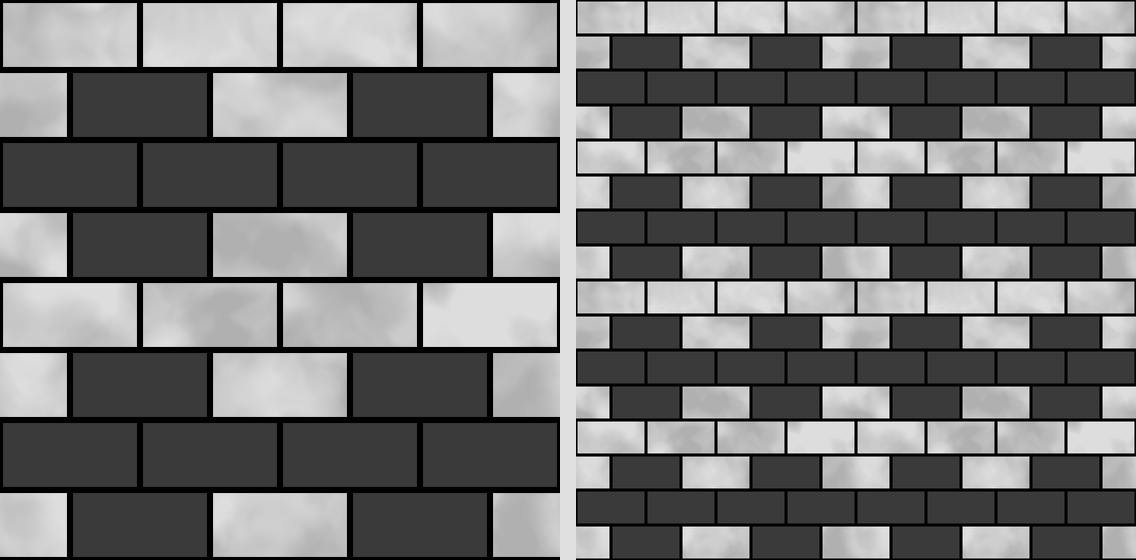
Left: one tile. Right: repeated 2 by 2.
Write a three.js fragment shader that draws this pattern.

```glsl
// Running-bond brick wall: flat charcoal bricks and cloudy pale stone bricks in black mortar.
// Odd rows alternate all dark / all pale; the shifted rows between alternate brick by brick.
// Each pale brick gets its own warped value noise, seeded by its wrapped cell so the wall tiles.

varying vec2 vUv;

const vec2 BRICKS = vec2(4.0, 8.0);      // bricks across, rows up
const float MORTAR_HALF = 0.0057;        // half the joint width, in canvas units
const float EDGE_SOFT = 0.0008;          // half the smoothing band, in canvas units
const vec3 MORTAR_COLOR = vec3(0.003);
const vec3 DARK_COLOR = vec3(0.228);
const float STONE_MEAN = 0.785;
const float STONE_CONTRAST = 0.34;
const vec2 STONE_RANGE = vec2(0.69, 0.865);
const float STONE_SCALE = 1.25;          // noise cells per brick height
const float WARP = 0.7;
const int OCTAVES = 4;

float hash(vec2 p) {
  return fract(sin(dot(p, vec2(127.1, 311.7))) * 43758.5453);
}

float valueNoise(vec2 p) {
  vec2 i = floor(p);
  vec2 f = fract(p);
  f = f * f * f * (f * (f * 6.0 - 15.0) + 10.0);
  float low = mix(hash(i), hash(i + vec2(1.0, 0.0)), f.x);
  float high = mix(hash(i + vec2(0.0, 1.0)), hash(i + vec2(1.0, 1.0)), f.x);
  return mix(low, high, f.y);
}

// Layered noise, 0 to 1; each octave is turned to hide the lattice.
float fbm(vec2 p) {
  float sum = 0.0;
  float total = 0.0;
  float amplitude = 1.0;
  for (int i = 0; i < OCTAVES; i++) {
    sum += amplitude * valueNoise(p);
    total += amplitude;
    amplitude *= 0.36;
    p = mat2(1.6, 1.2, -1.2, 1.6) * p + 17.3;
  }
  return sum / total;
}

// Cloudy pale stone; p is measured in brick heights.
vec3 stone(vec2 p, vec2 cell) {
  vec2 seed = 60.0 * vec2(hash(cell + 3.7), hash(cell + 19.1));
  vec2 q = p * STONE_SCALE + seed;
  vec2 warp = vec2(fbm(q + 5.2), fbm(q + 31.8)) - 0.5;
  float cloud = fbm(q + WARP * warp) - 0.5;
  return vec3(clamp(STONE_MEAN + STONE_CONTRAST * cloud, STONE_RANGE.x, STONE_RANGE.y));
}

// Signed distance to an axis-aligned box.
float boxDistance(vec2 p, vec2 halfSize) {
  vec2 d = abs(p) - halfSize;
  return length(max(d, 0.0)) + min(max(d.x, d.y), 0.0);
}

void main() {
  // Brick cell, with every even row shifted by half a brick
  vec2 grid = vUv * BRICKS;
  float row = mod(floor(grid.y), BRICKS.y);
  bool shifted = mod(row, 2.0) < 0.5;
  if (shifted) grid.x += 0.5;
  vec2 cell = vec2(mod(floor(grid.x), BRICKS.x), row);
  vec2 local = (fract(grid) - 0.5) / BRICKS;

  // Which bricks are pale
  bool pale = shifted ? mod(cell.x, 2.0) < 0.5 : mod(row, 4.0) > 2.5;
  vec3 brick = DARK_COLOR;
  if (pale) brick = stone(local * BRICKS.y, cell);

  // Mortar joints
  float d = boxDistance(local, 0.5 / BRICKS - MORTAR_HALF);
  float joint = smoothstep(-EDGE_SOFT, EDGE_SOFT, d);
  gl_FragColor = vec4(mix(brick, MORTAR_COLOR, joint), 1.0);
}
```
